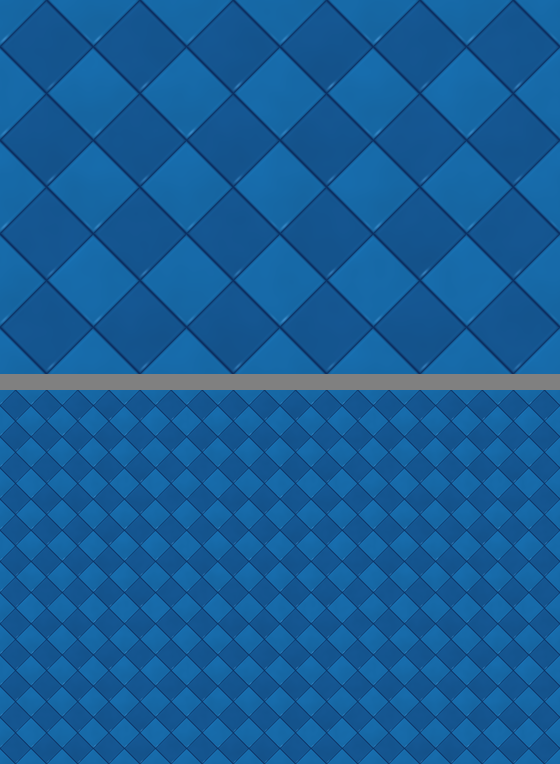
Top, the tile; bottom, the same tile 3 across and 3 down.
Write a Shadertoy shader that draws this pattern.

```glsl
// Glazed blue tiles set on the diagonal, alternating dark and light diamonds.
// The canvas is turned into seam coordinates (s, t); each tile gets soft shading,
// pressed seams, a faint rim and small glints. All ids and noise wrap at the edges.

const vec2  REPEATS      = vec2(6.0, 4.0);        // diamonds across and down
const vec3  DARK_BLUE    = vec3(0.080, 0.332, 0.560);
const vec3  LIGHT_BLUE   = vec3(0.088, 0.412, 0.655);
const vec3  SEAM_NAVY    = vec3(0.045, 0.165, 0.365);
const vec3  GLINT_BLUE   = vec3(0.300, 0.610, 0.850);
const float FALLING_SEAM = 0.0125;                // seam half widths, in repeats
const float RISING_SEAM  = 0.0085;
const float FALLING_DEPTH = 0.95;
const float RISING_DEPTH  = 0.78;
const float RIM_OFFSET   = 0.030;
const float RIM_WIDTH    = 0.011;
const float RIM_LIGHT    = 0.045;
const float TILE_VARIATION = 0.020;
const float CLOUD_AMOUNT = 0.035;
const float TILT_SHADE   = 0.050;

float hash(vec2 cell) {
    uvec2 q = uvec2(ivec2(cell)) * uvec2(1597u, 3571u);
    uint n = (q.x ^ q.y) * 1597u + 7919u;
    n = (n ^ (n >> 13)) * 60493u;
    n = (n ^ (n >> 15)) * 48271u;
    return float((n >> 8) & 65535u) / 65535.0;
}

float cornerSlope(vec2 corner, vec2 offset, vec2 period) {
    float angle = 6.28318 * hash(mod(corner, period));
    return dot(vec2(cos(angle), sin(angle)), offset);
}

// Gradient noise that repeats after a whole number of cells
float gradientNoise(vec2 p, vec2 period) {
    vec2 i = floor(p), f = p - i;
    vec2 u = f * f * f * (f * (f * 6.0 - 15.0) + 10.0);
    vec2 e = vec2(1.0, 0.0);
    float low  = mix(cornerSlope(i, f, period), cornerSlope(i + e.xy, f - e.xy, period), u.x);
    float high = mix(cornerSlope(i + e.yx, f - e.yx, period),
                     cornerSlope(i + e.xx, f - e.xx, period), u.x);
    return mix(low, high, u.y);
}

float bell(float x, float width) {
    return exp(-x * x / (width * width));
}

void mainImage(out vec4 fragColor, in vec2 fragCoord) {
    vec2 p = fragCoord / iResolution.xy * REPEATS;
    float pixel = max(REPEATS.x / iResolution.x, REPEATS.y / iResolution.y);

    // Seam coordinates: x crosses falling seams, y crosses rising seams
    vec2 st = vec2(p.x + p.y - 0.5, p.x - p.y + 0.5);
    vec2 id = floor(st);
    vec2 f = st - id;
    vec2 edge = min(f, 1.0 - f) * 0.7071;
    vec2 wrappedId = mod(vec2(id.x + id.y + 1.0, id.x - id.y + 1.0), 2.0 * REPEATS);

    // Smooth two-colour checker
    vec2 side = (1.0 - 2.0 * mod(id, 2.0)) * clamp(2.0 * edge / pixel, 0.0, 1.0);
    float dark = 0.5 + 0.5 * side.x * side.y;
    vec3 color = mix(LIGHT_BLUE, DARK_BLUE, dark);

    // Uneven glaze: tile tone, slow clouds and a tilt towards the lower right
    float tone = (hash(wrappedId) - 0.5) * TILE_VARIATION;
    float cloud = gradientNoise(p * 2.0, REPEATS * 2.0)
                + 0.5 * gradientNoise(p * 5.0 + 0.5, REPEATS * 5.0);
    float tilt = (0.5 - f.y) * mix(1.0, 0.5, dark) + 0.3 * (f.x - 0.5);
    color *= 1.0 + tone + CLOUD_AMOUNT * cloud + TILT_SHADE * tilt;

    // Rounded rim just inside the tile, with a soft shadow beside the seam
    float inner = min(edge.x, edge.y);
    color *= 1.0 + RIM_LIGHT * bell(inner - RIM_OFFSET, RIM_WIDTH);
    color *= 1.0 - 0.10 * bell(edge.x, 0.028) - 0.06 * bell(edge.y, 0.022);

    // Pressed seams
    vec2 width = max(vec2(FALLING_SEAM, RISING_SEAM), vec2(0.6 * pixel));
    float seam = max(FALLING_DEPTH * bell(edge.x, width.x), RISING_DEPTH * bell(edge.y, width.y));
    color = mix(color, SEAM_NAVY, seam);

    // Glints beside the bottom corner, strongest on the lower right edge
    float shine = 0.35 + 0.35 * hash(mod(wrappedId + 3.0, 2.0 * REPEATS));
    float rightGlint = bell(f.y - 0.966, 0.018) * bell(f.x - 0.13, 0.075);
    float leftGlint = bell(f.x - 0.036, 0.016) * bell(f.y - 0.84, 0.080);
    float glint = shine * (rightGlint + 0.35 * (1.0 - dark) * leftGlint);
    color = mix(color, GLINT_BLUE, clamp(glint, 0.0, 1.0));

    fragColor = vec4(color, 1.0);
}
```
